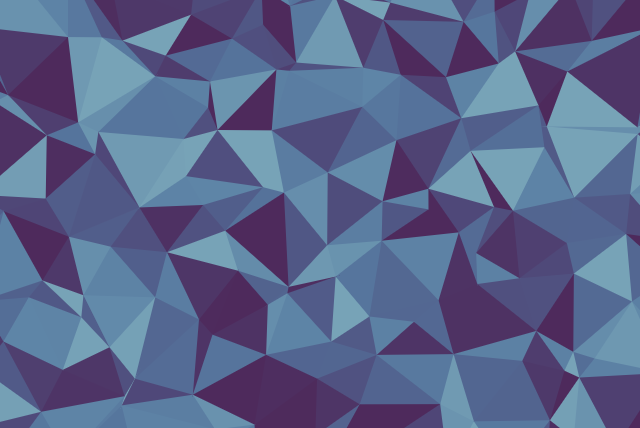
Reproduce this background procedurally as a Shadertoy shader.

```glsl
// Low-poly mosaic of irregular flat triangles from plum through slate blue to pale teal.

const float ROWS = 8.6; // mesh cells per canvas height

// Integer hash: two random values in 0..1 per cell and seed
vec2 hash2(vec2 cell, int seed) {
    uvec2 v = uvec2(ivec2(cell) + ivec2(seed * 97, seed * 57));
    v = v * 1664525u + 1013904223u;
    v.x += v.y * 1664525u;
    v.y += v.x * 1664525u;
    v ^= v >> 16u;
    v.x += v.y * 1664525u;
    v.y += v.x * 1664525u;
    v ^= v >> 16u;
    return vec2(v & 65535u) / 65536.0;
}

float cross2(vec2 a, vec2 b) {
    return a.x * b.y - a.y * b.x;
}

// One vertex anywhere inside each cell keeps every quad simple
vec2 meshVertex(vec2 cell) {
    return cell + hash2(cell, 1);
}

// Signed distance to an edge, positive on its left
float edgeDistance(vec2 p, vec2 a, vec2 b) {
    return cross2(b - a, p - a) / max(length(b - a), 1e-4);
}

float triangleCoverage(vec2 p, vec2 a, vec2 b, vec2 c, float pixel) {
    float inside = min(edgeDistance(p, a, b),
                       min(edgeDistance(p, b, c), edgeDistance(p, c, a)));
    return clamp(inside / pixel + 0.5, 0.0, 1.0);
}

float ramp(float lo, float hi, float x) {
    return clamp((x - lo) / (hi - lo), 0.0, 1.0);
}

// Tone 0..1 to colour, stops spaced by their share of the area
vec3 palette(float tone) {
    vec3 col = vec3(0.305, 0.165, 0.360);
    col = mix(col, vec3(0.310, 0.280, 0.470), ramp(0.11, 0.28, tone));
    col = mix(col, vec3(0.318, 0.375, 0.550), ramp(0.28, 0.47, tone));
    col = mix(col, vec3(0.335, 0.455, 0.612), ramp(0.47, 0.63, tone));
    col = mix(col, vec3(0.370, 0.523, 0.655), ramp(0.63, 0.79, tone));
    return mix(col, vec3(0.468, 0.640, 0.718), ramp(0.79, 0.93, tone));
}

void mainImage(out vec4 fragColor, in vec2 fragCoord) {
    float pixel = ROWS / iResolution.y;
    // Tilt the mesh so its rows do not follow the canvas
    vec2 p = mat2(0.90, 0.436, -0.436, 0.90) * fragCoord * pixel + 20.0;
    vec2 base = floor(p);
    vec4 sum = vec4(0.0);

    // Only these four quads can reach the point
    for (int j = -1; j <= 0; j++)
    for (int i = -1; i <= 0; i++) {
        vec2 cell = base + vec2(i, j);
        vec2 a = meshVertex(cell);
        vec2 b = meshVertex(cell + vec2(1.0, 0.0));
        vec2 c = meshVertex(cell + vec2(1.0, 1.0));
        vec2 d = meshVertex(cell + vec2(0.0, 1.0));

        // Split along the shorter diagonal that stays inside the quad
        vec2 ac = c - a, bd = d - b;
        bool acValid = cross2(ac, b - a) * cross2(ac, d - a) < 0.0;
        bool bdValid = cross2(bd, a - b) * cross2(bd, c - b) < 0.0;
        if (!acValid || (bdValid && length(bd) < length(ac))) {
            vec2 first = a;
            a = b; b = c; c = d; d = first;
        }

        // Spread tones evenly over the mesh, loosened by random shifts
        vec2 tone = fract(dot(cell, vec2(0.7549, 0.5698)) + vec2(0.0, 0.38)
                          + 0.5 * hash2(cell, 2));
        float first = triangleCoverage(p, a, b, c, pixel);
        float second = triangleCoverage(p, a, c, d, pixel);
        sum += first * vec4(palette(tone.x), 1.0);
        sum += second * vec4(palette(tone.y), 1.0);
    }
    fragColor = vec4(sum.rgb / max(sum.a, 1e-4), 1.0);
}
```
